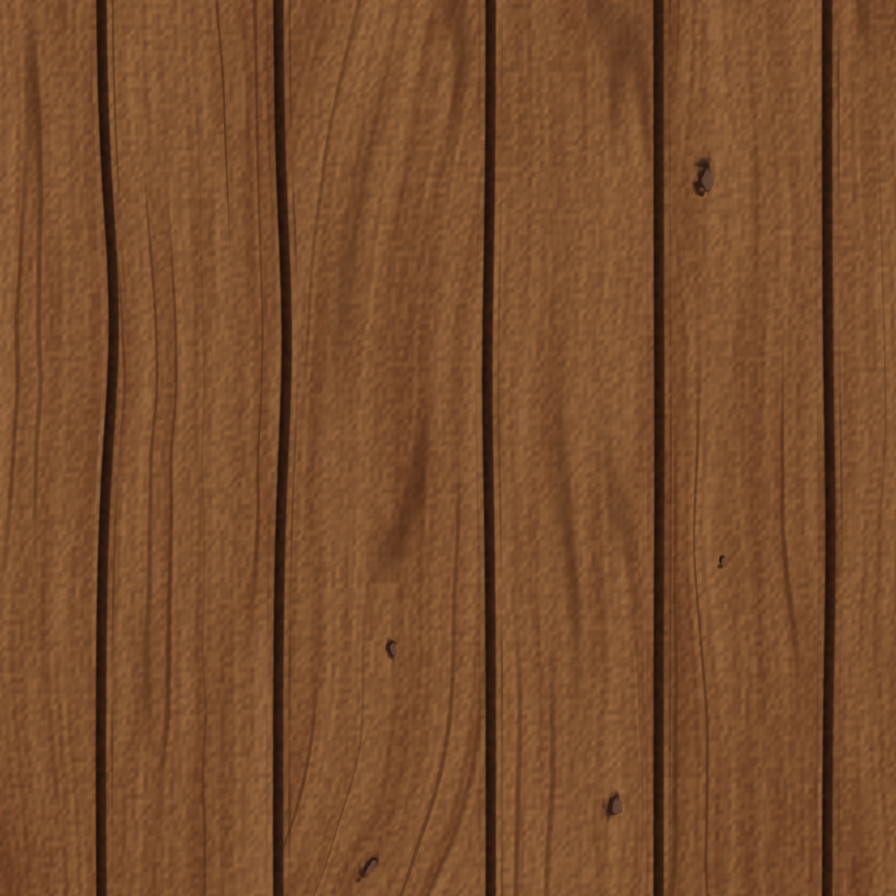
Reproduce this texture procedurally as a Shadertoy shader.

```glsl
const int SEAMS = 5;
const int KNOTS = 5;
const float GROOVE_HALF_WIDTH = 0.0058;
const float GROOVE_SOFTNESS = 0.0018;
const float CRACK_STRENGTH = 0.5;
const float RELIEF = 0.13;
const vec3 WOOD_DARK = vec3(0.415, 0.243, 0.135);
const vec3 WOOD_LIGHT = vec3(0.575, 0.395, 0.238);
const vec3 CRACK_COLOR = vec3(0.27, 0.14, 0.07);
const vec3 GROOVE_COLOR = vec3(0.18, 0.10, 0.055);
const vec3 KNOT_DARK = vec3(0.13, 0.07, 0.05);
const vec3 KNOT_CORE = vec3(0.42, 0.29, 0.24);

// Seam: base x, bow amount, height of the widest bow
const vec3 SEAM[SEAMS] = vec3[](
    vec3(0.112, 0.015, 0.64), vec3(0.310, 0.010, 0.62),
    vec3(0.548, -0.004, 0.58), vec3(0.735, 0.001, 0.50),
    vec3(0.923, 0.004, 0.40));

// Knot: x, y, half width, tilt
const vec4 KNOT[KNOTS] = vec4[](
    vec4(0.785, 0.802, 0.0125, 0.0), vec4(0.436, 0.277, 0.0075, -0.1),
    vec4(0.684, 0.102, 0.0105, 0.0), vec4(0.410, 0.032, 0.0085, 0.6),
    vec4(0.805, 0.375, 0.0050, 0.15));

float hash(vec2 p) {
    vec3 h = fract(p.xyx * vec3(0.1031, 0.1030, 0.0973));
    h += dot(h, h.yzx + 33.33);
    return fract((h.x + h.y) * h.z);
}

float noise(vec2 p) {
    vec2 cell = floor(p), f = fract(p);
    f = f * f * (3.0 - 2.0 * f);
    return mix(mix(hash(cell), hash(cell + vec2(1, 0)), f.x),
               mix(hash(cell + vec2(0, 1)), hash(cell + vec2(1, 1)), f.x), f.y);
}

float seamBow(vec3 seam, float y) {
    return seam.y * exp(1.5 * (cos(6.28318 * (y - seam.z)) - 1.0));
}

// Bends the fibres along seams, around knots and across the slanted board
vec2 grainSpace(vec2 p, int plank) {
    vec2 q = p;
    for (int i = 0; i < SEAMS; i++) {
        float bow = seamBow(SEAM[i], p.y);
        float d = (p.x - SEAM[i].x - bow) / 0.08;
        q.x -= bow * exp(-d * d);
    }
    for (int i = 0; i < KNOTS; i++) {
        vec2 d = p - KNOT[i].xy;
        vec2 s = d / vec2(0.03, 0.10);
        q.x -= 0.65 * d.x * exp(-dot(s, s));
    }
    if (plank == 2) {
        float top = max(p.y - 0.5, 0.0), bottom = max(0.25 - p.y, 0.0);
        q.x -= 0.32 * top * top - bottom * bottom;
    }
    vec2 offset = vec2(7.3, 3.1) * float(plank);
    q.x += 0.022 * (noise(p * vec2(7.0, 3.5) + offset) - 0.5);
    q.x += 0.004 * (noise(p * vec2(25.0, 14.0) + offset) - 0.5);
    return q + offset;
}

float pores(vec2 p) {
    return noise(p * vec2(210.0, 170.0)) - 0.5;
}

void mainImage(out vec4 fragColor, in vec2 fragCoord) {
    vec2 p = fragCoord / iResolution.xy;
    float pixel = 1.0 / iResolution.x;

    // Nearest seam and board number
    float gap = 1.0;
    int plank = 0;
    for (int i = 0; i < SEAMS; i++) {
        float d = p.x - SEAM[i].x - seamBow(SEAM[i], p.y);
        if (d > 0.0) plank = (i + 1) % SEAMS;
        if (abs(d) < abs(gap)) gap = d;
    }

    // Fibres and pores
    vec2 q = grainSpace(p, plank);
    float tone = 0.5 + 0.48 * (noise(q * vec2(180.0, 6.0)) - 0.5)
               + 0.36 * (noise(q * vec2(65.0, 2.5)) - 0.5)
               + 0.30 * (noise(q * vec2(18.0, 1.5)) - 0.5)
               + 0.38 * pores(p);
    vec3 color = mix(WOOD_DARK, WOOD_LIGHT, clamp(tone, 0.0, 1.0));
    color *= 1.0 + RELIEF * (pores(p) - pores(p + vec2(0.002, -0.002)));

    // Long dark growth lines, fading in and out
    float ridge = abs(noise(q * vec2(32.0, 1.6) + 11.0) - 0.5);
    float crack = 1.0 - smoothstep(0.01, 0.085, ridge);
    crack *= smoothstep(0.35, 0.75, noise(q * vec2(22.0, 3.5) + 5.0));
    color = mix(color, CRACK_COLOR, CRACK_STRENGTH * crack);

    // Knots: ragged dark hollow with a paler core
    for (int i = 0; i < KNOTS; i++) {
        float size = KNOT[i].z;
        vec2 d = p - KNOT[i].xy;
        d.x -= KNOT[i].w * d.y;
        float rag = 0.7 * (noise(p * 180.0) - 0.5);
        float rim = length(d / (size * vec2(1.0, 1.9))) + rag;
        float core = length((d - size * vec2(0.4, -0.2)) / (size * vec2(0.6, 1.1))) + rag;
        color = mix(color, KNOT_DARK, 0.85 * (1.0 - smoothstep(0.45, 1.05, rim)));
        color = mix(color, KNOT_CORE, 0.85 * (1.0 - smoothstep(0.5, 1.0, core)));
    }

    // Worn edge lines, then the groove with its darker left side
    float edge = 1.0 - smoothstep(0.0006, 0.0022, abs(abs(gap) - 0.0125));
    edge *= (gap > 0.0 ? 0.45 : 0.2) * noise(vec2(p.y * 12.0, float(plank) * 5.0));
    color = mix(color, CRACK_COLOR, edge);
    float soft = max(GROOVE_SOFTNESS, pixel);
    float groove = 1.0 - smoothstep(-soft, soft, abs(gap) - GROOVE_HALF_WIDTH);
    vec3 depth = GROOVE_COLOR * (1.0 + 0.35 * gap / GROOVE_HALF_WIDTH + 0.3 * pores(p));
    color = mix(color, depth, groove);

    fragColor = vec4(color, 1.0);
}
```
